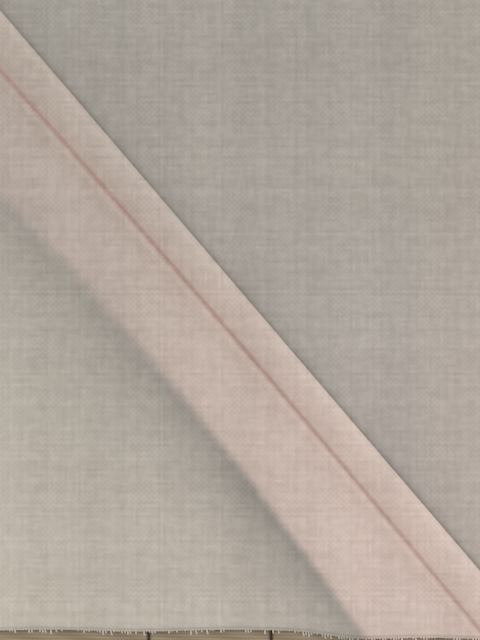
This texture is drawn by a Shadertoy shader. Its source:

```glsl
// Pale woven cloth with a diagonal folded band, a rolled shadow and a frayed hem.
// Each fold is a curve y(x); signed distances to the curves drive tint and shade.
// Threads are sines with a hashed phase per thread, layered in both directions.

const vec2 SHEET = vec2(1.0, 1.3333);      // canvas in units of its width
const float SLOPE_COS = 0.65;              // vertical offset to distance across folds
const float THREADS = 175.0;               // threads per canvas width
const float WEAVE_DEPTH = 0.034;
const float FRAY_LENGTH = 0.010;
const vec3 GREY_TOP = vec3(0.645, 0.625, 0.590);
const vec3 GREY_LOW = vec3(0.700, 0.665, 0.635);
const vec3 LEFT_TOP = vec3(0.675, 0.650, 0.610);
const vec3 LEFT_LOW = vec3(0.735, 0.700, 0.655);
const vec3 PINK_TOP = vec3(0.695, 0.650, 0.610);
const vec3 PINK_LOW = vec3(0.805, 0.730, 0.690);
const vec3 CREASE_TINT = vec3(0.640, 0.515, 0.480);
const vec3 EDGE_SHADE = vec3(0.455, 0.435, 0.400);
const vec3 ROLL_SHADE = vec3(0.545, 0.525, 0.500);
const vec3 WOOD = vec3(0.570, 0.510, 0.425);

float hash(float n) {
    return fract(sin(n * 12.9898) * 43758.5453);
}

float bell(float x, float width) {
    return exp(-x * x / (width * width));
}

// Fold curves, from upper right to lower left.
float foldEdge(float x) { return 1.3125 - 1.168 * x; }
float creaseLine(float x) { return 1.186 - 1.167 * x + 0.052 * x * (1.0 - x); }
float rollLine(float x) { return 0.920 - 0.988 * x - 0.283 * x * x; }

// Uneven tone of one thread along its length.
float threadTone(float id, float along, float seed) {
    float a = hash(id + seed), b = hash(id * 1.7 + seed + 31.0);
    return 0.55 * (a - 0.5) * 2.0
         + 0.35 * sin(along * (25.0 + 45.0 * b) + 6.283 * a)
         + 0.30 * sin(along * (90.0 + 80.0 * a) + 6.283 * b);
}

float threadLayer(float across, float along, float seed) {
    float t = across * THREADS, id = floor(t);
    return mix(threadTone(id, along, seed), threadTone(id + 1.0, along, seed),
               smoothstep(0.0, 1.0, t - id));
}

float weave(vec2 p) {
    float weft = threadLayer(p.y, p.x, 3.0);
    float warp = threadLayer(p.x, p.y, 71.0);
    float grain = sin(p.x * THREADS * 3.1416) * sin(p.y * THREADS * 3.1416);
    return 0.62 * weft + 0.55 * warp + 0.22 * grain;
}

// Broad soft streaks running down the cloth.
float streaks(vec2 p) {
    return sin(p.x * 19.0 + 0.6 * sin(p.y * 5.0))
         + 0.6 * sin(p.x * 43.0 + 1.3 + 0.5 * sin(p.y * 8.0))
         + 0.4 * sin(p.y * 13.0 + 2.0 * sin(p.x * 4.0));
}

vec3 clothColor(vec2 p, float px) {
    float edge = (p.y - foldEdge(p.x)) * SLOPE_COS;
    float crease = (p.y - creaseLine(p.x)) * SLOPE_COS;
    float roll = (p.y - rollLine(p.x)) * SLOPE_COS;
    float down = 1.0 - p.y / SHEET.y;

    // Flat cloth behind the fold, darkened where the fold casts a shadow.
    vec3 back = mix(GREY_TOP, GREY_LOW, smoothstep(0.0, 0.85, down));
    back += vec3(0.018, 0.010, 0.006) * smoothstep(0.82, 0.96, p.x);
    float behind = max(edge, 0.0);
    back *= 1.0 - 0.06 * exp(-behind / 0.06);
    back = mix(back, EDGE_SHADE, 0.75 * exp(-behind / 0.0055));

    // Pink folded band and panel, with the crease between them.
    vec3 pink = mix(PINK_TOP, PINK_LOW, smoothstep(0.05, 0.95, down));
    float upperSide = smoothstep(-0.003, 0.003, crease);
    pink *= 1.0 + 0.025 * upperSide * smoothstep(0.01, 0.06, crease);
    pink -= vec3(0.018, 0.030, 0.030) * bell(crease, 0.035);
    float creaseDepth = mix(0.72, 0.50, smoothstep(0.4, 1.0, down));
    pink = mix(pink, CREASE_TINT, creaseDepth * bell(crease - 0.001, 0.0048));
    pink += 0.025 * bell(crease + 0.010, 0.006);
    pink += 0.022 * bell(edge + 0.010, 0.008);
    pink *= 1.0 - 0.055 * exp(-max(roll, 0.0) / 0.035);

    // Lower left cloth, shaded below the soft roll.
    vec3 front = mix(LEFT_TOP, LEFT_LOW, smoothstep(0.35, 0.95, down));
    front += 0.012 * smoothstep(0.09, 0.02, p.x);
    float under = max(-roll, 0.0);
    float shade = 0.50 + 0.42 * bell(p.x - 0.52, 0.28);
    front = mix(front, ROLL_SHADE, shade * exp(-under / 0.075));

    float rollBlur = mix(0.022, 0.014, smoothstep(0.0, 0.6, p.x));
    vec3 col = mix(front, pink, smoothstep(-rollBlur, rollBlur, roll));
    col = mix(col, back, smoothstep(-px, px, edge));

    // Streaks and weave.
    return col * (1.0 + 0.008 * streaks(p)) + WEAVE_DEPTH * weave(p);
}

vec3 woodColor(vec2 p, float hem) {
    float grain = sin(p.x * 60.0 + 3.0 * sin(p.y * 90.0)) + sin(p.y * 900.0 + p.x * 14.0);
    float gaps = bell(p.x - 0.310, 0.004) + bell(p.x - 0.565, 0.004);
    vec3 col = WOOD + 0.022 * grain;
    col *= 1.0 - 0.60 * gaps;
    return col * (1.0 - 0.35 * exp(-max(hem - p.y, 0.0) / 0.005));
}

void mainImage(out vec4 fragColor, in vec2 fragCoord) {
    vec2 p = fragCoord / iResolution.xy * SHEET;
    float px = 1.0 / iResolution.x;

    // Wavy hem with loose threads of uneven length.
    float hem = 0.020 - 0.017 * smoothstep(0.60, 0.78, p.x) + 0.002 * sin(p.x * 16.0);
    float strand = (p.x + 0.15 * (p.y - hem)) * THREADS;
    float reach = FRAY_LENGTH * pow(hash(floor(strand)), 2.0);
    float body = smoothstep(-px, px, p.y - hem);
    float fray = smoothstep(-px, px, p.y - hem + reach)
               * smoothstep(0.5, 0.2, abs(fract(strand) - 0.5));

    vec3 cloth = clothColor(p, px);
    vec3 col = mix(woodColor(p, hem), cloth * 1.04, 0.8 * fray);
    col = mix(col, cloth, body);
    col *= 1.0 - 0.10 * bell(p.y - hem - 0.004, 0.003);
    fragColor = vec4(clamp(col, 0.0, 1.0), 1.0);
}
```
